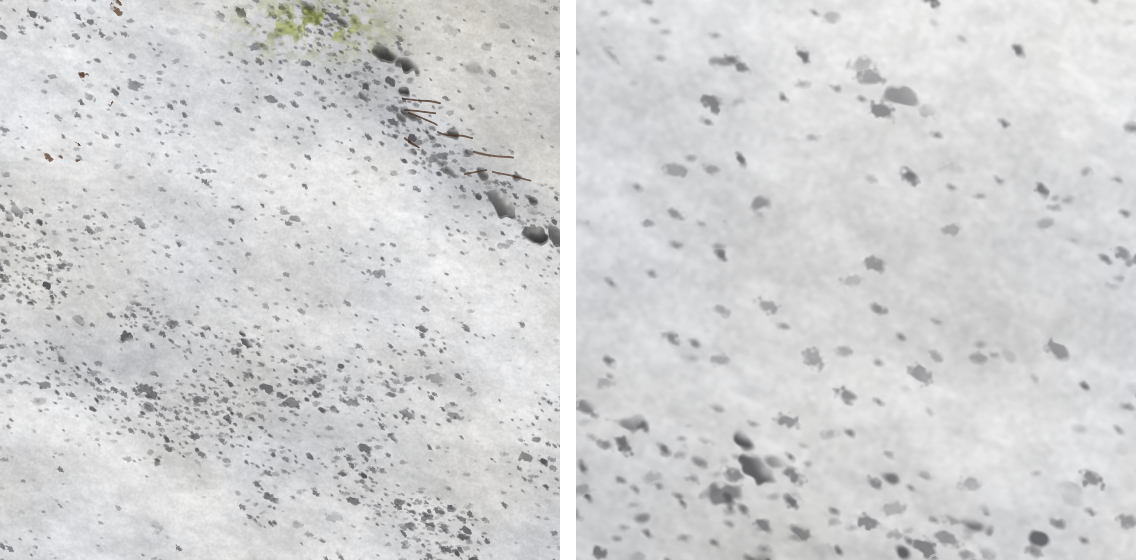
Left: the whole. Right: its middle third, enlarged.
A Shadertoy shader for this texture:

```glsl
const vec3 GROUND = vec3(0.842, 0.845, 0.852);
const vec3 SAND = vec3(0.815, 0.81, 0.795);
const vec3 GRIT = vec3(0.31, 0.31, 0.325);
const vec3 STONE_DARK = vec3(0.20, 0.20, 0.20);
const vec3 STONE_PALE = vec3(0.64, 0.64, 0.635);
const vec3 LITTER = vec3(0.27, 0.17, 0.11);
const vec3 MOSS = vec3(0.58, 0.62, 0.30);
const float TILT = 0.36;        // downhill angle of the streaks
const float SOFTNESS = 0.0018;  // edge blur in canvas units
const float FINE_COUNT = 92.0;
const float MEDIUM_COUNT = 50.0;
const float STONE_COUNT = 23.0;
const int TWIGS = 8;

float hash(vec2 p) {
    vec3 q = fract(p.xyx * 0.1031);
    q += dot(q, q.yzx + 33.33);
    return fract((q.x + q.y) * q.z);
}

vec2 hash2(vec2 p) {
    return vec2(hash(p + 17.3), hash(p + 71.9));
}

float noise(vec2 p) {
    vec2 i = floor(p), f = fract(p);
    f = f * f * (3.0 - 2.0 * f);
    return mix(mix(hash(i), hash(i + vec2(1, 0)), f.x),
               mix(hash(i + vec2(0, 1)), hash(i + vec2(1, 1)), f.x), f.y);
}

float fbm(vec2 p) {
    float sum = 0.0, amp = 0.53;
    for (int i = 0; i < 4; i++) {
        sum += amp * noise(p);
        p = p * 2.03 + 19.7;
        amp *= 0.5;
    }
    return sum;
}

// Soft ridge around the line y = height - slope * x
float ridge(vec2 uv, float height, float slope, float width) {
    float d = (uv.y - height + slope * uv.x) / width;
    return exp(-d * d);
}

// Scattered ragged ellipses: x = coverage, y = random tone, z = height on the grain
vec3 grains(vec2 p, float count, float density, float seed) {
    p = p * count + seed;
    vec2 home = floor(p);
    float blur = SOFTNESS * count;
    float ragged = noise(p * 4.0) - 0.5;
    vec3 best = vec3(0.0);
    for (int y = -1; y <= 1; y++)
    for (int x = -1; x <= 1; x++) {
        vec2 cell = home + vec2(x, y);
        float rank = hash(cell);
        float present = smoothstep(rank, rank + 0.1, density);
        vec2 size = hash2(cell + 5.1);
        vec2 d = p - cell - hash2(cell);
        float a = (size.y - 0.5) * 1.1;
        d = mat2(cos(a), sin(a), -sin(a), cos(a)) * d;
        float radius = mix(0.12, 0.40, size.x * size.x);
        float dist = length(d * vec2(0.58, 1.0)) + ragged * radius * 0.9;
        float cover = present * (1.0 - smoothstep(radius - blur, radius + blur, dist));
        if (cover > best.x) best = vec3(cover, size.y, d.y / radius);
    }
    return best;
}

float segment(vec2 p, vec2 a, vec2 b) {
    vec2 ab = b - a;
    return length(p - a - ab * clamp(dot(p - a, ab) / dot(ab, ab), 0.0, 1.0));
}

void mainImage(out vec4 fragColor, in vec2 fragCoord) {
    vec2 uv = fragCoord / iResolution.y;
    vec2 dir = vec2(cos(TILT), -sin(TILT));
    vec2 p = vec2(dot(uv, dir), dot(uv, vec2(-dir.y, dir.x))) + 3.0;

    // Broad zones
    vec2 wander = uv + 0.10 * (vec2(fbm(uv * 5.0), fbm(uv * 5.0 + 40.0)) - 0.5);
    float rubble = ridge(wander, 1.44, 0.88, 0.065) * smoothstep(0.40, 0.62, uv.x);
    float gritty = ridge(wander, 0.52, 0.60, 0.19);
    float bright = ridge(wander, 1.01, 0.60, 0.10) * smoothstep(0.25, 0.55, uv.x)
                 + ridge(wander, 0.32, 0.75, 0.08)
                 + 0.7 * exp(-22.0 * dot(wander - vec2(0.07, 0.83), wander - vec2(0.07, 0.83)));
    float sandy = smoothstep(0.0, 0.10, wander.y - 1.47 + 0.88 * wander.x);
    float patches = smoothstep(0.34, 0.68, fbm(p * vec2(7.0, 12.0)));

    // Powdery ground
    vec3 col = mix(GROUND, SAND, sandy);
    col += 0.055 * bright - 0.035 * gritty - 0.09 * rubble;
    col += 0.17 * (fbm(p * vec2(9.0, 17.0) + 8.0) - 0.5);
    col += 0.11 * (fbm(p * vec2(55.0, 105.0)) - 0.5);
    col += 0.05 * (noise(p * 260.0) - 0.5);
    col += vec3(0.012, 0.005, -0.014) * (fbm(uv * 6.0 + 30.0) - 0.45) * 2.0;

    // Fine and medium grit
    float density = (0.12 + 0.62 * gritty * patches + 0.24 * patches + 0.5 * rubble)
                  * (1.0 - 0.65 * min(bright, 1.0)) * (1.0 - 0.6 * sandy);
    vec3 fine = grains(p, FINE_COUNT, density, 11.0);
    col = mix(col, GRIT, fine.x * mix(0.25, 0.75, fine.y));
    vec3 medium = grains(p, MEDIUM_COUNT, density * 0.42, 57.0);
    col = mix(col, GRIT, medium.x * mix(0.5, 0.95, medium.y));

    // Stones with lit tops and dark undersides
    float stony = 0.018 + 0.55 * rubble + 0.05 * sandy + 0.03 * gritty * patches;
    vec3 shade = grains(p + vec2(-0.002, 0.004), STONE_COUNT, stony, 83.0);
    col = mix(col, STONE_DARK, 0.55 * shade.x);
    vec3 stone = grains(p, STONE_COUNT, stony, 83.0);
    float lit = smoothstep(-0.7, 0.9, stone.z) * mix(0.35, 1.0, noise(p * 130.0));
    vec3 body = mix(STONE_DARK, STONE_PALE, lit) + 0.22 * rubble * stone.y;
    col = mix(col, body, stone.x * 0.92);

    // Brown leaf litter in small clusters
    float litterZone = smoothstep(0.55, 0.70, uv.y) * smoothstep(0.48, 0.35, uv.x);
    float cluster = grains(p, 13.0, 0.09 * litterZone, 29.0).x;
    vec3 litter = grains(p, 64.0, 0.65 * cluster, 37.0);
    col = mix(col, LITTER + 0.15 * litter.y, litter.x * 0.85);

    // Moss at the head of the rubble
    vec2 mossOffset = (uv - vec2(0.56, 0.955)) * vec2(9.0, 22.0);
    float moss = exp(-dot(mossOffset, mossOffset)) * smoothstep(0.40, 0.62, fbm(uv * 60.0));
    col = mix(col, MOSS * mix(0.6, 1.2, noise(uv * 150.0)), moss * 0.8);

    // Thin twigs along the rubble
    for (int i = 0; i < TWIGS; i++) {
        vec2 r = hash2(vec2(i, 4));
        float x = mix(0.72, 0.98, r.x);
        vec2 start = vec2(x, 1.44 - 0.88 * x + 0.10 * (r.y - 0.5));
        float angle = mix(-0.75, 0.25, hash(vec2(i, 9)));
        vec2 end = start + mix(0.03, 0.08, r.y) * vec2(cos(angle), sin(angle));
        float d = segment(uv + 0.006 * (noise(uv * 35.0) - 0.5), start, end);
        col = mix(col, LITTER + 0.12 * r.x, 0.75 * (1.0 - smoothstep(0.0006, 0.0026, d)));
    }

    fragColor = vec4(clamp(col, 0.0, 1.0), 1.0);
}
```
